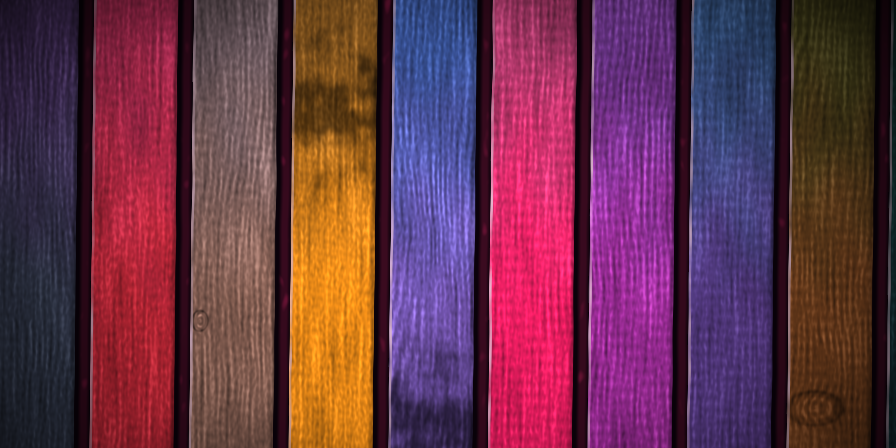
Write a WebGL 1 fragment shader that draws this texture.

```glsl
precision highp float;
uniform vec2 u_resolution;

#define PITCH 0.2224        // plank spacing, in canvas heights
#define FIRST_EDGE -0.0245  // left edge of plank 0 at the bottom
#define SLANT 0.0115
#define PLANK_WIDTH 0.855   // share of the pitch
#define RIM_WIDTH 0.025
#define GRAIN_LINES 15.0
#define GRAIN_DEPTH 0.12
#define FIBRE_DEPTH 0.40
#define VIGNETTE vec2(2.0, 1.15)
#define GAP_COLOUR vec3(0.19, 0.035, 0.085)
#define RIM_COLOUR vec3(0.84, 0.70, 0.78)

vec2 hashGradient(vec2 cell) {
  vec2 k = vec2(dot(cell, vec2(127.1, 311.7)), dot(cell, vec2(269.5, 183.3)));
  return 2.0 * fract(sin(k) * 43758.5) - 1.0;
}

float gradientNoise(vec2 p) {
  vec2 i = floor(p), f = fract(p);
  vec2 u = f * f * f * (f * (f * 6.0 - 15.0) + 10.0);
  vec2 e = vec2(1.0, 0.0);
  float a = dot(hashGradient(i), f);
  float b = dot(hashGradient(i + e.xy), f - e.xy);
  float c = dot(hashGradient(i + e.yx), f - e.yx);
  float d = dot(hashGradient(i + e.xx), f - e.xx);
  return mix(mix(a, b, u.x), mix(c, d, u.x), u.y);
}

// Dye at the upper and lower end of each plank
vec3 upperDye(float plank) {
  if (plank < 0.5) return vec3(0.40, 0.27, 0.54);
  if (plank < 1.5) return vec3(0.88, 0.22, 0.42);
  if (plank < 2.5) return vec3(0.52, 0.43, 0.46);
  if (plank < 3.5) return vec3(0.62, 0.40, 0.14);
  if (plank < 4.5) return vec3(0.24, 0.36, 0.66);
  if (plank < 5.5) return vec3(0.74, 0.25, 0.46);
  if (plank < 6.5) return vec3(0.48, 0.24, 0.62);
  if (plank < 7.5) return vec3(0.24, 0.38, 0.60);
  if (plank < 8.5) return vec3(0.32, 0.30, 0.12);
  return vec3(0.08, 0.24, 0.22);
}

vec3 lowerDye(float plank) {
  if (plank < 0.5) return vec3(0.22, 0.25, 0.33);
  if (plank < 1.5) return vec3(0.78, 0.16, 0.22);
  if (plank < 2.5) return vec3(0.52, 0.37, 0.32);
  if (plank < 3.5) return vec3(0.90, 0.53, 0.09);
  if (plank < 4.5) return vec3(0.41, 0.30, 0.62);
  if (plank < 5.5) return vec3(0.88, 0.11, 0.36);
  if (plank < 6.5) return vec3(0.60, 0.17, 0.58);
  if (plank < 7.5) return vec3(0.34, 0.23, 0.52);
  if (plank < 8.5) return vec3(0.47, 0.26, 0.12);
  return vec3(0.08, 0.20, 0.22);
}

// Distance to the knot on every sixth plank, 1 at its outline
float knotDistance(vec2 q, float plank) {
  float t = (plank - 2.0) / 6.0;
  if (abs(fract(t + 0.5) - 0.5) > 0.01) return 9.0;
  vec2 centre = mix(vec2(0.10, 1.276), vec2(0.28, 0.398), t);
  vec2 radius = mix(vec2(0.08, 0.10), vec2(0.27, 0.165), t);
  return length((q - centre) / radius);
}

// Brightness of the wood: grain lines, fibres, pores, blotches and knots
float woodGrain(vec2 q, float plank) {
  vec2 s = q + vec2(plank * 17.3, plank * 5.7);
  float knot = knotDistance(q, plank);
  float warp = gradientNoise(s * vec2(1.2, 0.5)) + 0.15 * gradientNoise(s * vec2(4.0, 2.2));
  float phase = (q.x + 0.28 * warp + 0.15 * exp(-knot * knot)) * GRAIN_LINES;
  float lines = sin(6.2832 * phase + 2.5 * gradientNoise(s * vec2(7.0, 2.0)));
  float strength = mix(1.0, 0.4, mod(plank, 2.0)) * (0.8 + 1.2 * gradientNoise(s * 1.7));
  float fibre = gradientNoise(s * vec2(27.0, 1.3)) + 0.7 * gradientNoise(s * vec2(36.0, 16.0));
  float blotch = gradientNoise(s * vec2(1.6, 1.1));
  float shade = 1.0 + GRAIN_DEPTH * strength * lines + FIBRE_DEPTH * fibre + 0.2 * blotch;
  float inside = 1.0 - smoothstep(0.9, 1.2, knot);
  shade += 0.1 * inside * sin(knot * 14.0);
  return shade - 0.4 * exp(-60.0 * (knot - 1.0) * (knot - 1.0));
}

void main() {
  vec2 uv = gl_FragCoord.xy / u_resolution;
  vec2 p = uv * vec2(2.0, 1.0);
  float along = (p.x - FIRST_EDGE - SLANT * p.y) / PITCH;
  along += 0.012 * gradientNoise(vec2(floor(along) * 3.7, p.y * 9.0));
  float plank = floor(along);
  vec2 q = vec2(fract(along), p.y / PITCH);
  float soft = 2.0 / (u_resolution.x * PITCH);

  vec2 fromCentre = uv - vec2(0.51, 0.43);
  float light = max(1.1 - dot(fromCentre * fromCentre, VIGNETTE), 0.15);

  // Dyed wood with pale highlights on the raised fibres
  float fade = uv.y + 0.15 * gradientNoise(q * vec2(3.0, 1.5) + plank * 9.1);
  vec3 wood = mix(lowerDye(plank), upperDye(plank), smoothstep(0.25, 1.0, fade));
  float grain = woodGrain(q, plank);
  wood = wood * grain + 0.25 * max(grain - 1.05, 0.0);

  // Scorched bands on the two middle-left planks
  float scorched = step(2.5, plank) * step(plank, 4.5);
  float ragged = 0.16 * gradientNoise(q * 2.5) + 0.1 * gradientNoise(q * vec2(9.0, 6.0));
  float band = (uv.y - mix(0.75, 0.03, plank - 3.0) + ragged) / 0.1;
  wood *= 1.0 - 0.55 * scorched * exp(-band * band);

  // Pale worn rim on the left, rounded shade on the right
  float wear = clamp(0.55 + 0.9 * gradientNoise(vec2(plank * 4.3, q.y * 3.0)), 0.15, 0.9);
  float rim = 1.0 - smoothstep(RIM_WIDTH, RIM_WIDTH + soft, q.x);
  wood = mix(wood, RIM_COLOUR, rim * wear);
  wood *= 1.0 - 0.35 * smoothstep(PLANK_WIDTH - 0.07, PLANK_WIDTH, q.x);

  // Dark gap with a maroon core and red flecks
  float g = (q.x - PLANK_WIDTH) / (1.0 - PLANK_WIDTH);
  float core = smoothstep(0.15, 0.5, g) * (1.0 - 0.7 * smoothstep(0.75, 1.0, g));
  float fleck = smoothstep(0.2, 0.6, gradientNoise(vec2(along * 9.0, q.y * 5.0)));
  vec3 gap = GAP_COLOUR * (0.2 + core * (0.9 + 1.1 * fleck)) + vec3(0.0, 0.0, 0.02);

  float onPlank = smoothstep(0.0, soft, q.x) * (1.0 - smoothstep(PLANK_WIDTH - soft, PLANK_WIDTH, q.x));
  gl_FragColor = vec4(clamp(mix(gap, wood, onPlank) * light, 0.0, 1.0), 1.0);
}
```
